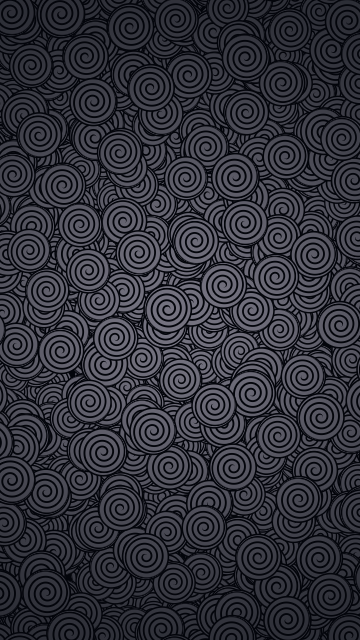
Reproduce this pattern procedurally as a Shadertoy shader.

```glsl
// Overlapping discs, each inked with a spiral and a dark rim, under a soft central glow.
// Several turned grids of jittered discs are painted from back to front;
// lengths are in units of the canvas width.

const float TAU = 6.2831853;
const int BACK_LAYERS = 4;
const int FRONT_LAYERS = 8;
const float TURNS = 4.2;
const float LINE_SHARE = 0.33;
const vec3 INK = vec3(0.012, 0.018, 0.043);
const vec3 GLOW_CENTRE = vec3(0.455, 0.448, 0.50);
const vec3 GLOW_EDGE = vec3(0.172, 0.178, 0.21);

float hash(vec2 p) {
    return fract(sin(dot(p, vec2(127.1, 311.7))) * 43758.5453);
}

mat2 rotation(float angle) {
    float c = cos(angle), s = sin(angle);
    return mat2(c, s, -s, c);
}

// Soft step around zero, about one pixel wide
float edge(float dist, float pixel) {
    return clamp(0.5 - dist / pixel, 0.0, 1.0);
}

// Ink coverage of a spiral disc: 1 on the line and the rim, 0 on the paper
float spiralInk(vec2 p, float radius, float phase, float pixel) {
    float d = length(p);
    float pitch = radius / TURNS;
    float halfLine = 0.5 * LINE_SHARE * pitch;
    float angle = atan(p.y, p.x + 1e-6) / TAU;
    float arm = abs(fract(d / pitch - angle + phase) - 0.5) * pitch;
    // The line thins out where it runs into the rim
    float taper = clamp((radius - d) / (0.7 * pitch), 0.0, 1.0);
    float line = edge(arm - halfLine * taper, pixel);
    line *= 1.0 - edge(d - 0.4 * pitch, pixel);
    float rim = edge(radius - 1.7 * halfLine - d, pixel);
    return max(line, 1.0 - edge(d - radius + 1.7 * halfLine, pixel) + 0.0 * rim);
}

// Paints one jittered grid of discs over the ink already laid down
float paintLayer(float ink, vec2 p, float layer, float cell, float share,
                 float baseRadius, float pixel) {
    vec2 shift = vec2(hash(vec2(layer, 3.1)), hash(vec2(layer, 7.7)));
    vec2 q = rotation(layer * 1.9) * p / cell + shift * 9.0;
    vec2 home = floor(q);
    for (int y = -1; y <= 1; y++) {
        for (int x = -1; x <= 1; x++) {
            vec2 id = home + vec2(x, y);
            vec2 seed = id + layer * 17.3;
            if (hash(seed + 5.2) > share) continue;
            vec2 jitter = vec2(hash(seed), hash(seed + 41.7)) - 0.5;
            vec2 local = (q - id - 0.5 - 0.4 * jitter) * cell;
            float radius = baseRadius * mix(0.93, 1.04, hash(seed + 23.9));
            float cover = edge(length(local) - radius, pixel);
            if (cover > 0.0) {
                float disc = spiralInk(local, radius, hash(seed + 67.3), pixel);
                ink = mix(ink, disc, cover);
            }
        }
    }
    return ink;
}

// Paper colour, brightest in the middle of the canvas
vec3 paperColour(vec2 p) {
    float fade = smoothstep(0.0, 1.0, length(p * vec2(0.9, 0.97)));
    return mix(GLOW_CENTRE, GLOW_EDGE, fade);
}

void mainImage(out vec4 fragColor, in vec2 fragCoord) {
    vec2 p = (fragCoord - 0.5 * iResolution.xy) / iResolution.x;
    float pixel = 1.0 / iResolution.x;
    float ink = 1.0;

    // Dense bed of smaller discs that leaves no gaps
    for (int i = 0; i < BACK_LAYERS; i++) {
        ink = paintLayer(ink, p, float(i) + 1.0, 0.105, 1.0, 0.055, pixel);
    }
    // Looser, growing discs on top
    for (int i = 0; i < FRONT_LAYERS; i++) {
        float depth = float(i) / float(FRONT_LAYERS - 1);
        float baseRadius = mix(0.056, 0.066, depth);
        ink = paintLayer(ink, p, float(i) + 11.0, 0.15, 0.6, baseRadius, pixel);
    }

    fragColor = vec4(mix(paperColour(p), INK, ink), 1.0);
}
```
